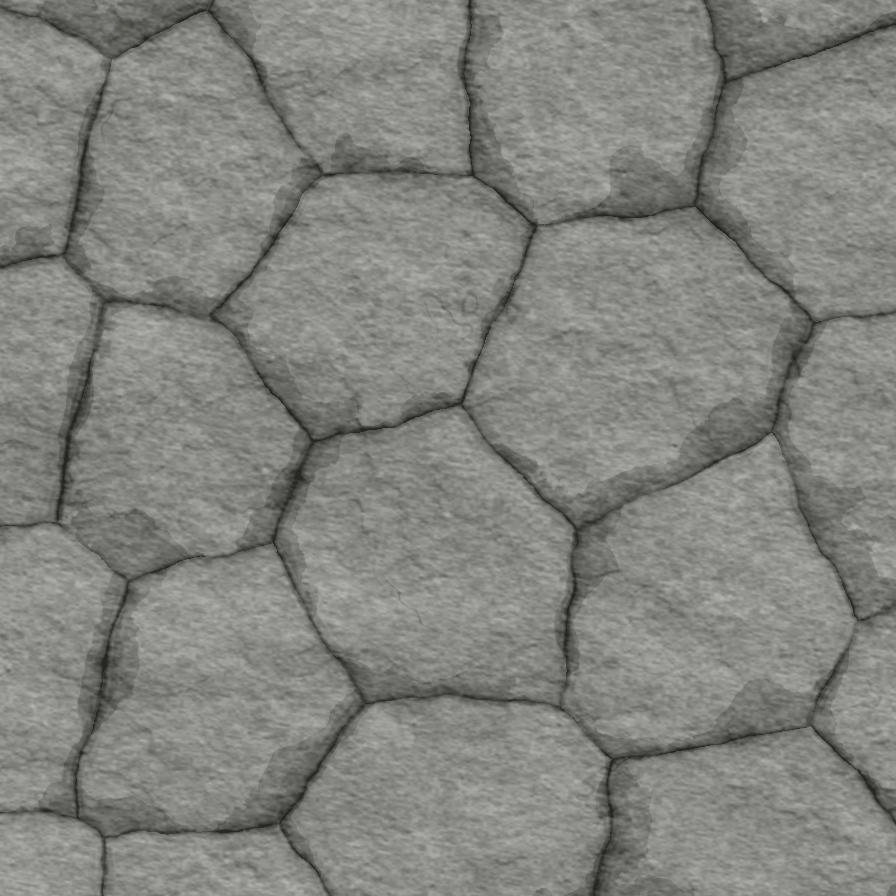
This texture is drawn by a WebGL 1 fragment shader. Its source:

```glsl
precision highp float;
// Grey flagstone paving: irregular stones with chipped rims and thin dark joints.

uniform vec2 u_resolution;

#define STONES 3.65        // stones across the canvas
#define JITTER 0.56        // irregularity of the stone layout
#define WOBBLE 0.10        // waviness of the joints
#define CHIP_REACH 0.20    // depth of chipped rims, in stone units
#define CHIP_SHADE 0.10    // darkness of chipped rims
#define JOINT_SHADE 0.13   // darkness of the joint core
#define RELIEF 2.7         // strength of the surface lighting
#define GRAIN 0.19         // strength of the fine grain
#define BASE_TONE 0.551
#define WARM_TINT vec3(0.003, 0.004, -0.015)

const mat2 TILT = mat2(0.94, 0.34, -0.34, 0.94);
const mat2 OCTAVE_TURN = mat2(1.6, 1.2, -1.2, 1.6);
const vec2 LIGHT = vec2(0.37, 0.93);

float hash(vec2 p) {
  vec3 q = fract(p.xyx * 0.1031);
  q += dot(q, q.yzx + 33.33);
  return fract((q.x + q.y) * q.z);
}

float noise(vec2 p) {
  vec2 i = floor(p), f = fract(p);
  f = f * f * (3.0 - 2.0 * f);
  return mix(mix(hash(i), hash(i + vec2(1, 0)), f.x),
             mix(hash(i + vec2(0, 1)), hash(i + vec2(1, 1)), f.x), f.y);
}

float fbm(vec2 p) {
  float sum = 0.0, amp = 0.5;
  for (int i = 0; i < 6; i++) {
    sum += amp * noise(p);
    p = OCTAVE_TURN * p + 11.7;
    amp *= 0.5;
  }
  return sum;
}

// Centre of the stone in a staggered grid cell
vec2 stoneCentre(vec2 cell) {
  vec2 offset = vec2(hash(cell + 3.1), hash(cell + 57.7)) - 0.5;
  return cell + 0.5 + vec2(0.5 * mod(cell.y, 2.0), 0.0) + JITTER * offset;
}

// Rough height with crisp flaked ledges
float surfaceHeight(vec2 uv) {
  float h = fbm(uv * vec2(5.0, 6.5) + 2.3);
  float level = h * 7.0;
  return h + 0.04 * (floor(level) + smoothstep(0.8, 1.0, fract(level)));
}

void main() {
  vec2 uv = gl_FragCoord.xy / u_resolution.y;
  float pixel = STONES / u_resolution.y;

  // Stone layout with wavy borders
  vec2 wave = vec2(fbm(uv * 14.0), fbm(uv * 14.0 + 40.0)) - 0.5;
  vec2 p = TILT * uv * STONES + WOBBLE * wave + vec2(4.3, 6.6);
  vec2 base = floor(p), stone = base, centre = p;
  float nearest = 100.0;
  for (int y = -2; y <= 2; y++) {
    for (int x = -2; x <= 2; x++) {
      vec2 cell = base + vec2(x, y);
      vec2 c = stoneCentre(cell);
      float dist = dot(c - p, c - p);
      if (dist < nearest) { nearest = dist; stone = cell; centre = c; }
    }
  }

  // Distance to the joint, and chips on rims that face away from the light
  float chipNoise = fbm(uv * 12.0 + stone * 17.3);
  float joint = 10.0, chip = 0.0, deepChip = 0.0, litRim = 0.0;
  vec2 normal = vec2(1, 0);
  vec2 light = TILT * LIGHT;
  float soft = max(0.004, 0.8 * pixel);
  for (int y = -2; y <= 2; y++) {
    for (int x = -2; x <= 2; x++) {
      vec2 cell = base + vec2(x, y);
      vec2 toward = stoneCentre(cell) - centre;
      if (dot(toward, toward) < 0.0001) continue;
      vec2 n = normalize(toward);
      float d = dot(centre + 0.5 * toward - p, n);
      float facing = dot(n, light);
      float shaded = smoothstep(0.8, -0.7, facing);
      float reach = CHIP_REACH * shaded * (chipNoise * 3.2 - 1.12);
      chip = max(chip, smoothstep(-soft, soft, reach - d));
      deepChip = max(deepChip, smoothstep(-soft, soft, reach * 0.55 - 0.008 - d));
      litRim = max(litRim, max(facing, 0.0) * exp(-max(d, 0.0) / 0.09));
      if (d < joint) { joint = d; normal = n; }
    }
  }
  joint = max(joint, 0.0);

  // Stone face: mottling, lit relief and stretched grain
  float tone = BASE_TONE + 0.012 * (hash(stone + 9.0) - 0.5);
  tone += 0.07 * (fbm(uv * 6.0 + 70.0) - 0.5) + 0.015 * litRim;
  float slope = surfaceHeight(uv) - surfaceHeight(uv + LIGHT * 0.003);
  tone += clamp(RELIEF * slope, -0.10, 0.055);
  vec2 g = mat2(0.98, 0.17, -0.17, 0.98) * uv;
  float grain = 0.55 * noise(g * vec2(110.0, 290.0)) + 0.45 * noise(g * vec2(240.0, 390.0) + 31.0);
  tone += GRAIN * (grain - 0.5);

  // Sparse short hairline cracks
  float crack = smoothstep(0.007, 0.0, abs(fbm(uv * 3.5 + 90.0) - 0.5));
  tone -= 0.08 * crack * smoothstep(0.76, 0.88, noise(uv * 9.0 + 13.0));

  // Chipped rims and frayed joints made of strands along the border
  tone -= CHIP_SHADE * (0.85 * chip + 0.35 * deepChip);
  float along = dot(p, vec2(-normal.y, normal.x));
  float fibre = noise(vec2(along * 7.0, joint * 75.0 + 3.0 * wave.x) + stone * 5.0);
  tone -= 0.15 * exp(-joint / 0.031) * (0.35 + 1.3 * fibre);
  float core = 1.0 - smoothstep(0.0, 0.014 + pixel, joint + 0.016 * (fibre - 0.5));
  tone -= JOINT_SHADE * core * (0.5 + 0.5 * fibre);

  gl_FragColor = vec4(max(vec3(tone), 0.15) + WARM_TINT, 1.0);
}
```
